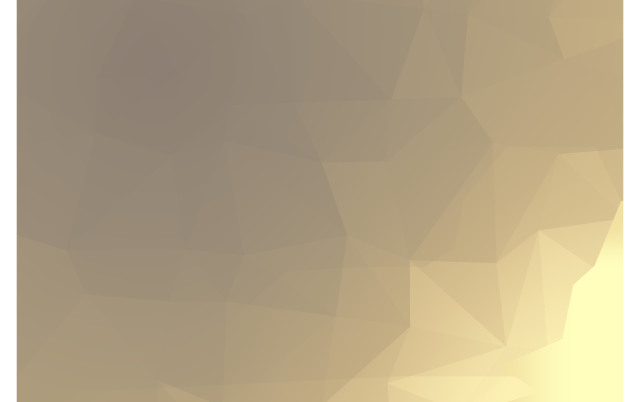
Reproduce this background procedurally as a WebGL 1 fragment shader.

```glsl
precision highp float;
uniform vec2 u_resolution;

vec2 hash2(vec2 p) {
  p = vec2(dot(p, vec2(127.1, 311.7)), dot(p, vec2(269.5, 183.3)));
  return fract(sin(p) * 43758.55);
}

// Linear ramp from 0 at a to 1 at b
float ramp(float a, float b, float x) {
  return clamp((x - a) / (b - a), 0.0, 1.0);
}

// Warm brightness: dark at the upper left, lit from the lower right
float warmth(vec2 p) {
  vec2 toLight = p - vec2(1.30, 0.09);
  return 0.55 * length(p - vec2(0.39, 0.835)) + 0.33 * exp(-4.0 * dot(toLight, toLight));
}

vec3 palette(float t) {
  vec3 c = mix(vec3(0.545, 0.495, 0.45), vec3(0.60, 0.545, 0.468), ramp(0.0, 0.25, t));
  c = mix(c, vec3(0.69, 0.62, 0.49), ramp(0.25, 0.5, t));
  c = mix(c, vec3(0.78, 0.69, 0.52), ramp(0.5, 0.7, t));
  c = mix(c, vec3(0.87, 0.78, 0.58), ramp(0.7, 0.85, t));
  return mix(c, vec3(0.99, 0.94, 0.70), ramp(0.85, 1.02, t));
}

// Signed distance to the line a-b, positive on its left
float side(vec2 p, vec2 a, vec2 b) {
  return dot(p - a, normalize(vec2(a.y - b.y, b.x - a.x)));
}

// Facet shade in x, weighted by its smooth coverage in y
vec2 facet(vec2 p, vec2 a, vec2 b, vec2 c, float cell, float pixel) {
  float d = min(side(p, a, b), min(side(p, b, c), side(p, c, a)));
  float cover = clamp(d / pixel + 0.5, 0.0, 1.0);
  vec2 center = (a + b + c) / 3.0;
  float shade = warmth(mix(p, center, 0.45) * cell);
  float tint = hash2(floor(center * 16.0)).x - 0.5;
  return vec2(shade + 0.09 * tint * smoothstep(0.0, 0.7, shade), 1.0) * cover;
}

vec2 corner(vec2 id) {
  return id + 0.7 * (hash2(id) - 0.5);
}

// Jittered grid whose quads are split along either diagonal
float facets(vec2 p, float pixel) {
  const float cell = 0.2;
  vec2 g = p / cell;
  vec2 sum = vec2(0.0);
  for (int j = -1; j <= 1; j++) {
    for (int i = -1; i <= 1; i++) {
      vec2 id = floor(g) + vec2(float(i), float(j));
      vec2 a = corner(id);
      vec2 b = corner(id + vec2(1.0, 0.0));
      vec2 c = corner(id + vec2(1.0, 1.0));
      vec2 d = corner(id + vec2(0.0, 1.0));
      if (hash2(id + 7.3).y > 0.5) {
        vec2 first = a;
        a = b; b = c; c = d; d = first;
      }
      sum += facet(g, a, b, c, cell, pixel / cell);
      sum += facet(g, a, c, d, cell, pixel / cell);
    }
  }
  return sum.x / max(sum.y, 0.001);
}

// Height of the broken ridge below which the facets turn lighter
float ridge(float x) {
  return 0.225 + 0.099 * ramp(0.599, 0.713, x) + 0.012 * ramp(0.713, 0.913, x)
    + 0.05 * ramp(1.058, 1.132, x) + 0.118 * ramp(1.132, 1.153, x)
    + 0.13 * ramp(1.153, 1.26, x) - 0.134 * ramp(1.481, 1.545, x);
}

// Left boundary of the glow, angular from top to bottom
float glowEdge(float y) {
  return 1.545 - 0.066 * ramp(0.5, 0.339, y) - 0.053 * ramp(0.339, 0.291, y)
    - 0.027 * ramp(0.291, 0.157, y) - 0.159 * ramp(0.157, 0.087, y)
    + 0.103 * ramp(0.087, 0.025, y) - 0.083 * ramp(0.025, 0.0, y);
}

void main() {
  vec2 p = gl_FragCoord.xy / u_resolution.y;
  float pixel = 1.0 / u_resolution.y;
  float t = facets(p, pixel);

  // Lighter planes below the ridge and along the bottom
  float below = smoothstep(-pixel, pixel, ridge(p.x) - p.y);
  t += 0.035 * below * ramp(0.55, 0.72, p.x);
  float strip = 0.03 + 0.034 * ramp(0.3, 1.0, p.x);
  t += 0.04 * smoothstep(-pixel, pixel, strip - p.y) * ramp(0.1, 0.3, p.x);
  vec3 color = palette(t);

  // Pale yellow glow
  float inGlow = smoothstep(-pixel, pixel, p.x - glowEdge(p.y)) * step(p.y, 0.5);
  float heat = smoothstep(0.45, 0.33, p.y) * smoothstep(1.22, 1.43, p.x);
  color = mix(color, mix(vec3(0.95, 0.88, 0.63), vec3(1.0, 0.995, 0.74), heat), inGlow);

  // White side margins
  float u = gl_FragCoord.x / u_resolution.x;
  float edge = 0.5 / u_resolution.x;
  float margin = smoothstep(0.474 - edge, 0.474 + edge, abs(u - 0.5));
  gl_FragColor = vec4(mix(color, vec3(1.0), margin), 1.0);
}
```
